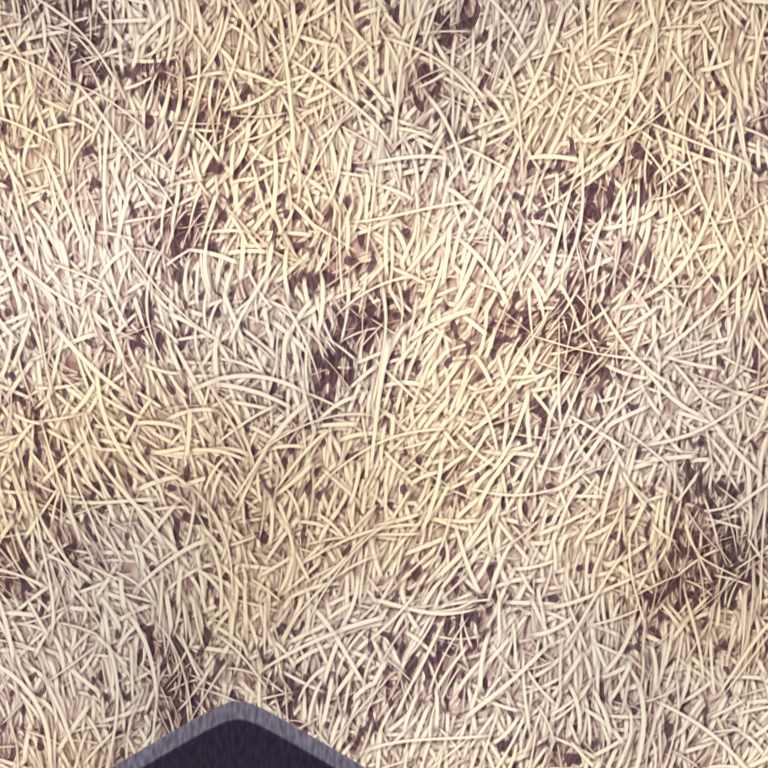
Reproduce this texture procedurally as a WebGL 2 fragment shader.

```glsl
#version 300 es
precision highp float;
// Matted dry grass: layered pale straws over dark gaps, with a dark cloth tip at the lower edge.

uniform vec2 u_resolution;
out vec4 fragColor;

const int LAYERS = 18;
const int LONG_LAYERS = 2;
const int TOP_LAYERS = 7;
const vec3 SHADOW = vec3(0.30, 0.20, 0.23);
const vec3 BROWN  = vec3(0.55, 0.42, 0.38);
const vec3 TAN    = vec3(0.74, 0.60, 0.50);
const vec3 MAUVE  = vec3(0.69, 0.61, 0.59);
const vec3 BEIGE  = vec3(0.87, 0.78, 0.69);
const vec3 CREAM  = vec3(1.00, 0.95, 0.82);

vec3 hash3(vec3 p) {
  p = fract(p * vec3(0.1031, 0.1030, 0.0973));
  p += dot(p, p.yxz + 33.33);
  return fract((p.xxy + p.yxx) * p.zyx);
}

float cornerSlope(vec2 cell, vec2 offset) {
  float a = 6.2832 * hash3(vec3(cell, 7.0)).x;
  return dot(vec2(cos(a), sin(a)), offset);
}

float gradientNoise(vec2 p) {
  vec2 i = floor(p), f = p - i;
  vec2 w = f * f * f * (f * (f * 6.0 - 15.0) + 10.0);
  vec2 e = vec2(1.0, 0.0);
  float low = mix(cornerSlope(i, f), cornerSlope(i + e, f - e), w.x);
  float high = mix(cornerSlope(i + e.yx, f - e.yx), cornerSlope(i + 1.0, f - 1.0), w.x);
  return mix(low, high, w.y);
}

// Ramp from deep gap (0) to sunlit straw (1)
vec3 grassColour(float tone, float greyness) {
  vec3 c = mix(SHADOW, BROWN, smoothstep(0.0, 0.25, tone));
  c = mix(c, mix(TAN, MAUVE, greyness), smoothstep(0.2, 0.48, tone));
  c = mix(c, BEIGE, smoothstep(0.45, 0.72, tone));
  return mix(c, CREAM, smoothstep(0.7, 0.95, tone));
}

// Bent, tapered strand: x = coverage, y = shade cast beside it
vec2 strand(vec2 q, float angle, float halfLength, float halfWidth, float bend, float soft) {
  vec2 dir = vec2(cos(angle), sin(angle));
  float along = dot(q, dir) / halfLength;
  float across = dot(q, vec2(-dir.y, dir.x)) + bend * halfLength * (along * along - 0.3);
  float ends = 1.0 - smoothstep(0.6, 1.0, abs(along));
  float body = 1.0 - smoothstep(halfWidth - soft, halfWidth + soft, abs(across));
  float shade = 1.0 - smoothstep(halfWidth, halfWidth + 0.0045, abs(across + 0.0012));
  return vec2(body, shade) * ends;
}

// Paints one scattered layer of straws over the colour below
vec3 strawLayer(vec3 below, vec2 p, float layer, float cellSize, float flow,
                float tone, float thickness, float soft) {
  vec2 g = p / cellSize + layer * vec2(5.37, 9.71);
  vec2 home = floor(g);
  vec3 c = below;
  for (int j = -1; j <= 1; j++) {
    for (int i = -1; i <= 1; i++) {
      vec2 cell = home + vec2(i, j);
      vec3 place = hash3(vec3(cell, layer + 11.0));
      vec3 look = hash3(vec3(cell, layer + 53.0));
      float turn = 2.0 * place.z - 1.0;
      float angle = flow + turn * (0.4 + 1.1 * turn * turn);
      vec2 q = (g - cell - place.xy) * cellSize;
      vec2 s = strand(q, angle, cellSize * mix(0.45, 0.92, look.x),
                      thickness * mix(0.65, 1.35, look.y), 0.3 * (look.z - 0.5), soft);
      vec3 straw = grassColour(tone + 0.42 * (look.y - 0.45), look.z);
      c *= mix(vec3(1.0), vec3(0.60, 0.51, 0.54), 0.47 * s.y);
      c = mix(c, straw, s.x);
    }
  }
  return c;
}

// Signed distance to a rounded peak rising from the lower edge
float peakDistance(vec2 p, vec2 tip) {
  float dx = p.x - tip.x;
  return 0.86 * (p.y - tip.y - 0.0134 + 0.6 * sqrt(dx * dx + 0.0005));
}

vec3 clothColour(float d, vec2 p) {
  float weave = gradientNoise(p * vec2(190.0, 70.0));
  vec3 rim = vec3(0.43, 0.41, 0.46) + 0.16 * weave;
  vec3 inner = vec3(0.18, 0.16, 0.21) + 0.05 * weave;
  return mix(inner, rim, smoothstep(-0.023, -0.018, d));
}

void main() {
  float scale = min(u_resolution.x, u_resolution.y);
  vec2 p = gl_FragCoord.xy / scale;
  float soft = max(0.0018, 0.6 / scale);

  // Broad variation: lean of the grass, open clumps, sunlit and warm patches
  float flow = mix(1.8, 1.1, p.x) + 0.9 * gradientNoise(p * 2.5 + 4.0);
  float clump = gradientNoise(p * 6.0 + 19.0) + 0.6 * gradientNoise(p * 15.0);
  float warmth = gradientNoise(p * 4.0 + 31.0);
  float sun = gradientNoise(p * 2.2 + 47.0);
  float thickness = 0.0022 * mix(0.6, 1.0, smoothstep(-0.6, -0.1, clump));

  // Small ragged gaps between the straws, crowding in the open clumps
  vec2 ragged = p + 0.008 * gradientNoise(p * 30.0);
  float gap = smoothstep(0.12, 0.34, gradientNoise(ragged * vec2(80.0, 48.0)) - 0.45 * clump);

  vec3 c = grassColour(0.5 + 0.5 * gradientNoise(p * 75.0) + 0.3 * clump, 0.5);
  for (int i = 0; i < LAYERS; i++) {
    float depth = float(i) / float(LAYERS - 1);
    bool isLong = i >= LAYERS - LONG_LAYERS;
    float cellSize = isLong ? 0.12 : mix(0.036, 0.055, depth);
    float tone = mix(0.66, 1.05, depth) + 0.14 * clump;
    if (i == LAYERS - TOP_LAYERS) c = mix(c, SHADOW * 0.95, 0.75 * gap);
    c = strawLayer(c, p, float(i), cellSize, flow, tone, thickness, soft);
  }
  c *= mix(vec3(0.99, 0.99, 1.03), vec3(1.02, 1.0, 0.97), smoothstep(-0.3, 0.3, warmth));
  c *= 1.02 + 0.22 * sun;

  // Cloth tip with a pale rim
  float d = peakDistance(p, vec2(0.31, 0.087));
  c = mix(clothColour(d, p), c, smoothstep(-soft, soft, d));
  fragColor = vec4(clamp(c, 0.0, 1.0), 1.0);
}
```
